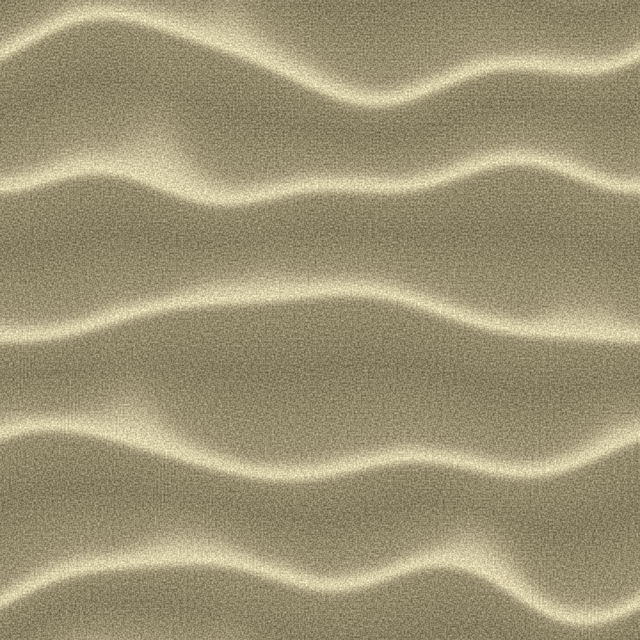
Give the GLSL for this texture, as a three.js fragment shader.

```glsl
// Wind-blown sand: five wavy ridges, each bright at the crest, with a crisp lower
// edge and a soft glow above it. Every crest line is a short Fourier series, shaded
// by the distance to the crests below and above, then covered with fine grain.

varying vec2 vUv;

const float TAU = 6.2831853;
const int RIDGES = 5;

const vec3 SHADE_COLOR = vec3(0.520, 0.482, 0.372);
const vec3 CREST_COLOR = vec3(0.865, 0.825, 0.675);

const float CREST_LIFT = 0.006;      // crest line above its lower edge
const float LEE_WIDTH = 0.012;       // fade below the crest
const float THIN_WIDTH = 0.019;      // narrowest glow above the crest
const float SWELL_FOCUS = 10.0;      // higher makes shorter swells
const float GLOW_TAIL = 0.24;        // share of light in the long fade
const float TROUGH = 0.42;           // darkest place between two crests
const float SLOPE_LIGHT = 0.19;      // light on the slopes beside the trough
const float WISP_AMOUNT = 0.35;
const float GRAIN_CELLS = 360.0;
const float GRAIN_AMOUNT = 0.19;

vec2 hashGradient(vec2 cell) {
  float h = fract(sin(dot(cell, vec2(127.1, 311.7))) * 43758.5);
  return vec2(cos(TAU * h), sin(TAU * h));
}

// Gradient noise that repeats after the given number of cells
float gradientNoise(vec2 uv, vec2 cells) {
  vec2 p = uv * cells;
  vec2 i = floor(p);
  vec2 f = p - i;
  vec2 u = f * f * f * (f * (f * 6.0 - 15.0) + 10.0);
  vec2 e = vec2(1.0, 0.0);
  float a = dot(hashGradient(mod(i, cells)), f);
  float b = dot(hashGradient(mod(i + e.xy, cells)), f - e.xy);
  float c = dot(hashGradient(mod(i + e.yx, cells)), f - e.yx);
  float d = dot(hashGradient(mod(i + e.xx, cells)), f - e.xx);
  return mix(mix(a, b, u.x), mix(c, d, u.x), u.y);
}

// Mean height, harmonic weights, and two swells as (centre, size) pairs
void ridgeShape(int i, out float height, out vec3 cosine, out vec3 sine, out vec4 swell) {
  if (i == 0) {
    height = 0.9026;
    cosine = vec3(0.0306, -0.0189, -0.0052);
    sine = vec3(0.0443, 0.0018, 0.0091);
    swell = vec4(0.37, 0.034, 0.52, 0.006);
  } else if (i == 1) {
    height = 0.7117;
    cosine = vec3(0.0126, -0.0092, -0.0139);
    sine = vec3(-0.0116, 0.0035, 0.0029);
    swell = vec4(0.26, 0.046, 0.12, 0.010);
  } else if (i == 2) {
    height = 0.5033;
    cosine = vec3(-0.0357, 0.0001, 0.0003);
    sine = vec3(0.0073, 0.0025, -0.0049);
    swell = vec4(0.40, 0.017, 0.91, 0.020);
  } else if (i == 3) {
    height = 0.2822;
    cosine = vec3(0.0237, 0.0029, 0.0059);
    sine = vec3(0.0143, 0.0201, 0.0007);
    swell = vec4(0.22, 0.032, 0.95, 0.008);
  } else {
    height = 0.0884;
    cosine = vec3(-0.0208, -0.0220, 0.0072);
    sine = vec3(0.0182, 0.0160, 0.0104);
    swell = vec4(0.76, 0.024, 0.28, 0.014);
  }
}

void main() {
  // Nearest crest below and above, and the glow width of the lower one
  float above = 1.0;
  float below = 1.0;
  float width = THIN_WIDTH;
  vec3 phase = TAU * vUv.x * vec3(1.0, 2.0, 3.0);
  for (int i = 0; i < RIDGES; i++) {
    float height;
    vec3 cosine;
    vec3 sine;
    vec4 swell;
    ridgeShape(i, height, cosine, sine, swell);
    float crest = height + CREST_LIFT + dot(cosine, cos(phase)) + dot(sine, sin(phase));
    float rise = fract(vUv.y - crest);
    if (rise < above) {
      above = rise;
      vec2 bumps = exp(SWELL_FOCUS * (cos(TAU * (vUv.x - swell.xz)) - 1.0));
      width = THIN_WIDTH + dot(swell.yw, bumps);
    }
    below = min(below, fract(crest - vUv.y));
  }

  // Uneven wisps along the glow
  width *= 1.0 + WISP_AMOUNT * gradientNoise(vUv, vec2(14.0, 4.0));

  // Crest light and gentle shading of the trough
  float t = above / width;
  float glow = mix(exp(-t * t), exp(-0.6 * t), GLOW_TAIL);
  float lee = exp(-pow(below / LEE_WIDTH, 2.0));
  float lit = max(glow, lee);
  float between = below / (above + below);
  float slope = SLOPE_LIGHT * smoothstep(-0.15, 0.45, abs(between - TROUGH));
  float light = lit + (1.0 - lit) * slope;

  // Sand grain in two sizes
  float grain = gradientNoise(vUv, vec2(GRAIN_CELLS))
              + 0.5 * gradientNoise(vUv + 0.37, vec2(0.5 * GRAIN_CELLS));
  vec3 color = mix(SHADE_COLOR, CREST_COLOR, light) + GRAIN_AMOUNT * grain;
  gl_FragColor = vec4(color, 1.0);
}
```
